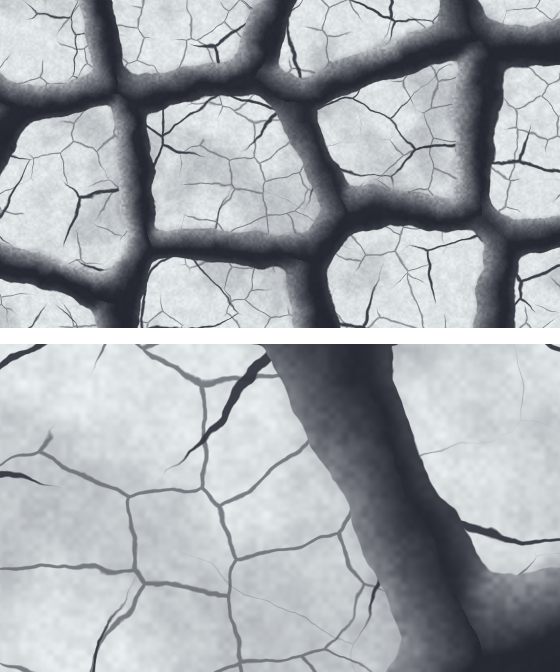
Top, the full canvas; bottom, a detail of the centre.
Write a Shadertoy shader that draws this texture.

```glsl
// Dried mud: pale cracked plates parted by deep, dark gaps with lit walls.

float hash(vec2 p) {
    return fract(sin(dot(p, vec2(127.1, 311.7))) * 43758.5);
}

vec2 hash2(vec2 p) {
    return vec2(hash(p), hash(p + 57.3));
}

float noise(vec2 p) {
    vec2 i = floor(p), f = fract(p);
    f = f * f * (3.0 - 2.0 * f);
    return mix(mix(hash(i), hash(i + vec2(1, 0)), f.x),
               mix(hash(i + vec2(0, 1)), hash(i + 1.0), f.x), f.y);
}

float fbm(vec2 p) {
    float sum = 0.0, amp = 0.53;
    for (int i = 0; i < 4; i++) {
        sum += amp * noise(p);
        p = mat2(1.6, 1.2, -1.2, 1.6) * p + 7.1;
        amp *= 0.5;
    }
    return sum;
}

vec2 warp(vec2 p) {
    return vec2(fbm(p), fbm(p + 31.7)) - 0.5;
}

// Vector from p to the jittered site of a cell
vec2 toSite(vec2 cell, vec2 p, float jitter) {
    return cell + 0.5 + jitter * (hash2(cell) - 0.5) - p;
}

vec2 nearestCell(vec2 p, float jitter) {
    vec2 best = floor(p);
    float bestDist = 9.0;
    for (int y = -1; y <= 1; y++)
    for (int x = -1; x <= 1; x++) {
        vec2 cell = floor(p) + vec2(x, y);
        vec2 d = toSite(cell, p, jitter);
        if (dot(d, d) < bestDist) { bestDist = dot(d, d); best = cell; }
    }
    return best;
}

// Distance to the closest Voronoi border
float crackDistance(vec2 p) {
    vec2 home = nearestCell(p, 0.9), a = toSite(home, p, 0.9);
    float dist = 9.0;
    for (int y = -2; y <= 2; y++)
    for (int x = -2; x <= 2; x++) {
        if (x == 0 && y == 0) continue;
        vec2 b = toSite(home + vec2(x, y), p, 0.9);
        dist = min(dist, dot(0.5 * (a + b), normalize(b - a)));
    }
    return dist;
}

// x: depth past the plate rim (negative on the plate), y: how lit that side is
vec2 plate(vec2 p, float gapChange) {
    vec2 home = nearestCell(p, 0.62), a = toSite(home, p, 0.62);
    float total = 0.0, lit = 0.0;
    for (int y = -2; y <= 2; y++)
    for (int x = -2; x <= 2; x++) {
        if (x == 0 && y == 0) continue;
        vec2 b = toSite(home + vec2(x, y), p, 0.62);
        vec2 outward = normalize(b - a);
        float facing = smoothstep(-0.4, 0.6, dot(outward, vec2(0.6, -0.8)));
        float inset = mix(0.065, 0.155, facing) + gapChange;
        float weight = exp(45.0 * (inset - dot(0.5 * (a + b), outward)));
        total += weight;
        lit += weight * facing;
    }
    return vec2(log(total) / 45.0, lit / total);
}

float crackLine(float dist, float halfWidth, float pixel) {
    return (1.0 - smoothstep(halfWidth - pixel, halfWidth + pixel, dist))
         * smoothstep(0.0, 0.0012, halfWidth);
}

void mainImage(out vec4 fragColor, in vec2 fragCoord) {
    vec2 uv = fragCoord / iResolution.y;
    float pixel = 1.0 / iResolution.y;

    // Plate outlines, bent broadly and chipped finely
    vec2 bent = uv * 1.9 + vec2(3.3, 1.6) + 0.16 * warp(uv * 3.0) + 0.05 * warp(uv * 17.0);
    vec2 slab = plate(bent, 0.05 * (noise(uv * 3.5 + 9.0) - 0.5));
    float depth = slab.x, lit = slab.y;

    // Gap walls
    float grit = fbm(uv * 24.0);
    float grain = noise(uv * 150.0);
    float fall = clamp(depth / 0.135 + 0.5 * (grit - 0.5), 0.0, 1.0);
    float glow = lit * (0.7 + 0.6 * noise(uv * 5.0 + 20.0));
    float wall = 0.05 + 0.64 * glow * pow(1.0 - fall, 1.25);
    wall += 0.1 * (1.0 - lit) * (1.0 - smoothstep(0.0, 0.05, depth));
    wall *= 0.55 + 0.6 * grit + 0.3 * grain;

    // Plate surface with stains and dust
    float stain = smoothstep(0.48, 0.78, fbm(uv * 6.0 + 4.0));
    float top = 1.0 - 0.16 * stain - 0.13 * (fbm(uv * 45.0) - 0.4);
    top += 0.08 * (grain - 0.5);
    top -= 0.1 * lit * smoothstep(-0.035, 0.0, depth);

    // Cracks: a wide network and a hairline one, each fading in places
    vec2 crackUv = uv + 0.055 * warp(uv * 7.0) + 0.012 * warp(uv * 32.0);
    float wide = 0.0048 * smoothstep(0.3, 0.85, noise(uv * 6.0 + 13.0));
    float hair = 0.0019 * smoothstep(0.25, 0.6, noise(uv * 8.0 + 41.0));
    float major = crackLine(crackDistance(crackUv * 4.3) / 4.3, wide, pixel);
    float minor = crackLine(crackDistance(crackUv * 9.0 + 5.0) / 9.0, hair, pixel);
    top = mix(top, 0.38, 0.85 * minor);
    top = mix(top, 0.12, 0.95 * major);

    float edge = 1.9 * pixel;
    float tone = mix(top, wall, smoothstep(-edge, edge, depth));
    vec3 color = mix(vec3(0.11, 0.12, 0.16), vec3(0.88, 0.90, 0.91), tone);
    fragColor = vec4(clamp(color, 0.0, 1.0), 1.0);
}
```
